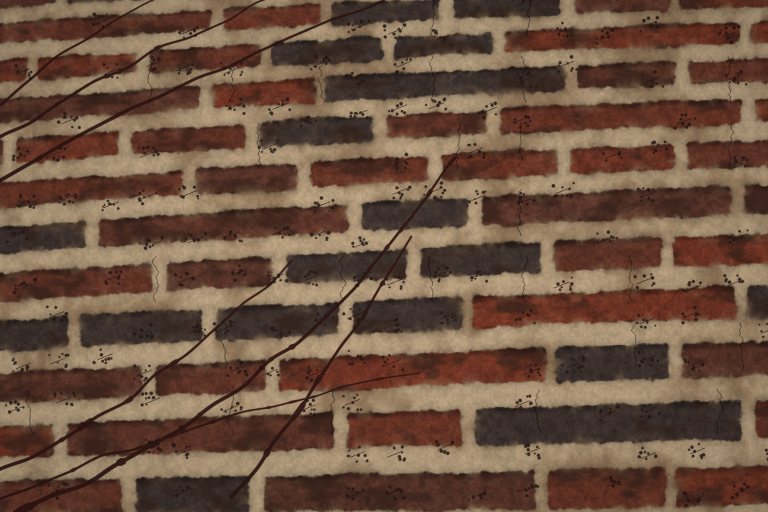
A WebGL 1 fragment shader for this texture:

```glsl
precision highp float;
// Weathered brick wall in Flemish bond: tilted courses that shrink upward,
// long and short bricks set in wide pale mortar, with worn limy edges.
// Bare creeper stems, scattered berries and hairline cracks lie on top.
uniform vec2 u_resolution;

#define ASPECT 1.5
#define STRETCHER 0.69
#define BRICK_HALF 0.31
#define JOINT_HALF 0.011
#define EDGE_WEAR 0.007
#define BERRY_CELL 0.082
#define MORTAR_LIGHT vec3(0.68, 0.59, 0.47)
#define MORTAR_DARK vec3(0.54, 0.44, 0.33)
#define BRICK_RED vec3(0.42, 0.19, 0.13)
#define BRICK_BROWN vec3(0.32, 0.19, 0.15)
#define BRICK_GREY vec3(0.22, 0.18, 0.165)
#define STEM_COLOR vec3(0.17, 0.075, 0.065)

float hash(vec2 p) {
  vec3 q = fract(p.xyx * 0.1031);
  q += dot(q, q.yzx + 33.33);
  return fract((q.x + q.y) * q.z);
}

float noise(vec2 p) {
  vec2 i = floor(p), f = fract(p);
  f = f * f * (3.0 - 2.0 * f);
  return mix(mix(hash(i), hash(i + vec2(1, 0)), f.x),
             mix(hash(i + vec2(0, 1)), hash(i + vec2(1, 1)), f.x), f.y);
}

float fbm(vec2 p) {
  float sum = 0.0, amp = 0.53;
  for (int i = 0; i < 4; i++) {
    sum += amp * noise(p);
    p = p * 2.13 + 17.3;
    amp *= 0.5;
  }
  return sum;
}

float coverage(float d, float px) { return 1.0 - smoothstep(-px, px, d); }

// Bowed, slightly crooked stem from a to b, tapering toward b
float stem(vec2 p, vec2 a, vec2 b, float bow, float width) {
  float len = length(b - a);
  vec2 dir = (b - a) / len, q = p - a;
  float along = dot(q, dir), t = clamp(along / len, 0.0, 1.0);
  float side = dot(q, vec2(-dir.y, dir.x)) - bow * 4.0 * t * (1.0 - t);
  side += 0.014 * (noise(vec2(along * 14.0, len * 90.0)) - 0.5);
  float knot = 1.0 + 0.8 * smoothstep(0.75, 0.95, noise(vec2(along * 45.0, len * 50.0)));
  return length(vec2(along - t * len, side)) - width * knot * (1.0 - 0.5 * t);
}

// Loose cluster of berries on a short stalk, one per occupied cell
float berries(vec2 p) {
  vec2 cell = floor(p / BERRY_CELL), q = (fract(p / BERRY_CELL) - 0.5) * BERRY_CELL;
  if (hash(cell + 5.7) > 0.58) return 1.0;
  q -= (vec2(hash(cell + 1.3), hash(cell + 8.1)) - 0.5) * 0.034;
  float d = 1.0;
  for (int i = 0; i < 8; i++) {
    vec2 seed = cell * 3.7 + float(i) * 11.9;
    vec2 spot = (vec2(hash(seed), hash(seed + 4.4)) - 0.5) * vec2(0.042, 0.030);
    d = min(d, length(q - spot) - mix(0.0018, 0.0036, hash(seed + 9.2)));
  }
  return min(d, max(abs(q.y - 0.4 * q.x) - 0.0006, abs(q.x) - 0.014));
}

// Occasional upright hairline crack
float crack(vec2 p) {
  vec2 grid = p / vec2(0.19, 0.13), cell = floor(grid), f = fract(grid) - 0.5;
  float bend = 0.022 * (fbm(p.yy * 45.0 + cell * 7.0) - 0.5);
  float d = abs(f.x * 0.19 + bend + 0.08 * (hash(cell) - 0.5)) - 0.0008;
  return hash(cell + 3.1) > 0.4 ? 1.0 : max(d, abs(f.y) * 0.13 - 0.045);
}

void main() {
  vec2 uv = gl_FragCoord.xy / u_resolution, p = uv * vec2(ASPECT, 1.0);
  float px = 0.8 / u_resolution.y;
  float coarse = fbm(p * 13.0), fine = fbm(p * 75.0), grain = noise(p * 260.0);

  // Courses: perspective height, steeper on the left
  float across = uv.x * (1.6 - 0.6 * uv.x);
  float rise = uv.y - mix(0.027, 0.051, uv.x);
  float scale = mix(8.83, 7.41, across), shrink = mix(0.218, 0.305, across);
  float depth = 1.0 - shrink * rise;
  float course = scale * rise / depth, pitch = depth * depth / scale;
  float row = floor(course + 0.5);

  // Bond: long then short brick, some long ones replaced by two short ones
  float period = 0.54 - 0.0085 * row, odd = mod(row, 2.0);
  float u = (uv.x - 0.508 - 0.008 * row) / period - 0.5 * odd + 0.5 * STRETCHER;
  u += 0.05 * (hash(vec2(row, 2.6)) - 0.5);
  float unit = floor(u), f = u - unit;
  bool paired = row > 2.5 && mod(row, 3.0) < 1.5 && abs(unit + odd) < 0.5;
  float lo = 0.0, hi = STRETCHER;
  if (f > STRETCHER) { lo = STRETCHER; hi = 1.0; }
  else if (paired && f > 0.5 * STRETCHER) lo = 0.5 * STRETCHER;
  else if (paired) hi = 0.5 * STRETCHER;
  vec2 id = vec2(unit * 7.0 + lo * 9.0, row * 3.0);
  float tone = hash(id + 0.7), mixer = hash(id + 6.3);

  // Worn brick outline
  vec2 q = vec2((f - 0.5 * (lo + hi)) * period * ASPECT, (course - row) * pitch);
  vec2 size = vec2(0.5 * (hi - lo) * period * ASPECT - JOINT_HALF - 0.004 * mixer,
                   (BRICK_HALF - 0.03 * tone) * pitch);
  vec2 e = abs(q) - size + 0.007;
  float d = length(max(e, 0.0)) + min(max(e.x, e.y), 0.0) - 0.007;
  d += EDGE_WEAR * (1.6 * (coarse - 0.5) + 1.4 * (fine - 0.5));

  // Mortar with grain and dim edges beside the bricks
  vec3 color = mix(MORTAR_DARK, MORTAR_LIGHT, smoothstep(0.2, 0.6, coarse));
  color *= 0.88 + 0.14 * fine + 0.1 * grain;
  color *= 1.0 - 0.22 * exp(-max(d, 0.0) * 170.0);

  // Fired clay, sooty patches and lime smears near the edges
  float greyChance = hi - lo < 0.4 ? 0.45 : 0.16;
  vec3 brick = tone < greyChance ? BRICK_GREY : mix(BRICK_RED, BRICK_BROWN, mixer);
  brick *= 0.7 + 0.4 * fine + 0.2 * grain;
  float soot = smoothstep(0.48, 0.72, fbm(p * vec2(16.0, 30.0) + id));
  brick = mix(brick, vec3(0.19, 0.12, 0.095), 0.7 * soot);
  float lime = smoothstep(0.42, 0.72, fbm(p * 38.0 + 31.0)) * exp(min(d, 0.0) * 130.0);
  brick = mix(brick, MORTAR_DARK, 0.75 * lime);
  brick *= 1.0 - 0.3 * smoothstep(0.5, 1.0, q.y / size.y);
  color = mix(color, brick, coverage(d, px + 0.0012));
  color *= 1.0 - 0.5 * coverage(crack(p), px);

  // Creeper: lower stems, a thin runner, and an upper fan
  float vine = stem(p, vec2(0.03, 0.0), vec2(0.89, 0.69), -0.085, 0.0045);
  vine = min(vine, stem(p, vec2(0.45, 0.03), vec2(0.80, 0.54), -0.015, 0.0038));
  vine = min(vine, stem(p, vec2(0.0, 0.08), vec2(0.57, 0.49), -0.03, 0.0036));
  vine = min(vine, stem(p, vec2(0.0, 0.02), vec2(0.82, 0.27), 0.03, 0.0026));
  for (int i = 0; i < 3; i++) {
    float k = float(i);
    vine = min(vine, stem(p, vec2(0.0, 0.65 + 0.075 * k), vec2(0.75 - 0.22 * k, 1.0),
                          0.015, 0.0038 - 0.0005 * k));
  }
  color = mix(color, STEM_COLOR, 0.93 * coverage(vine, px));
  color = mix(color, vec3(0.13, 0.08, 0.07), 0.85 * coverage(berries(p), px));

  // Gentle falloff toward the corners
  vec2 c = uv - 0.5;
  gl_FragColor = vec4(color * (1.06 - 0.36 * dot(c, c)), 1.0);
}
```
